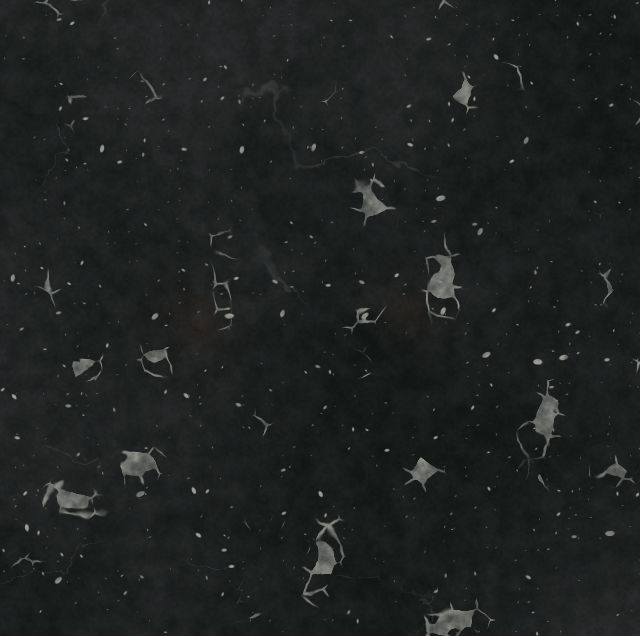
Give the GLSL for this texture, as a Shadertoy shader.

```glsl
// Polished black marble: a cloudy charcoal ground with scattered pale inclusions.
// Cellular-noise borders, widened inside random elongated clusters, give cracks
// and ragged patches; jittered grids add rounded flecks and tiny specks.

const vec3 DARK_STONE = vec3(0.072, 0.088, 0.082);
const vec3 LIGHT_STONE = vec3(0.165, 0.170, 0.174);
const vec3 WARM_STAIN = vec3(0.040, 0.018, 0.010);
const vec3 DULL_CALCITE = vec3(0.30, 0.31, 0.30);
const vec3 PALE_CALCITE = vec3(0.60, 0.61, 0.58);
const float CLUSTER_SCALE = 6.5;   // clusters across the canvas
const float CLUSTER_CHANCE = 0.72;
const float CRACK_SCALE = 27.0;    // crack cells across the canvas
const float CRACK_WIDTH = 0.085;
const float PATCH_WIDTH = 0.75;
const float RAGGEDNESS = 0.026;

vec2 hash2(vec2 p) {
    vec3 q = fract(p.xyx * vec3(0.1031, 0.1030, 0.0973));
    q += dot(q, q.yzx + 33.33);
    return fract((q.xx + q.yz) * q.zy);
}

float noise(vec2 p) {
    vec2 i = floor(p), f = fract(p);
    f = f * f * (3.0 - 2.0 * f);
    float low = mix(hash2(i).x, hash2(i + vec2(1, 0)).x, f.x);
    float high = mix(hash2(i + vec2(0, 1)).x, hash2(i + vec2(1, 1)).x, f.x);
    return mix(low, high, f.y);
}

float fbm(vec2 p) {
    float sum = 0.0, amp = 0.516;
    for (int i = 0; i < 5; i++) {
        sum += amp * noise(p);
        p = mat2(1.6, 1.2, -1.2, 1.6) * p + 17.3;
        amp *= 0.5;
    }
    return sum;
}

mat2 rotation(float a) {
    return mat2(cos(a), sin(a), -sin(a), cos(a));
}

// Gap between the two nearest cell points: zero on the cell borders.
float cellBorder(vec2 p) {
    vec2 id = floor(p), nearest = vec2(9.0);
    for (int y = -1; y <= 1; y++)
    for (int x = -1; x <= 1; x++) {
        vec2 cell = id + vec2(x, y);
        float d = length(cell + hash2(cell + 5.0) - p);
        nearest = d < nearest.x ? vec2(d, nearest.x) : vec2(nearest.x, min(nearest.y, d));
    }
    return nearest.y - nearest.x;
}

// Strength of the nearest elongated cluster, 0 outside to 1 in its heart.
float clusterField(vec2 p) {
    vec2 id = floor(p);
    float field = 0.0;
    for (int y = -1; y <= 1; y++)
    for (int x = -1; x <= 1; x++) {
        vec2 cell = id + vec2(x, y);
        vec2 place = hash2(cell + 11.0), kind = hash2(cell + 47.0), shape = hash2(cell + 83.0);
        vec2 d = rotation(0.9 + 2.6 * (shape.x - 0.5)) * (p - cell - 0.15 - 0.7 * place);
        d /= vec2(mix(0.25, 0.62, shape.y), mix(0.14, 0.27, kind.y));
        float strength = mix(0.45, 1.15, kind.y) * step(kind.x, CLUSTER_CHANCE);
        field = max(field, strength * (1.0 - length(d)));
    }
    return field;
}

// Coverage by rounded flecks; size is a fraction of the grid cell.
float flecks(vec2 p, float scale, float chance, float size, float pixel) {
    p *= scale;
    vec2 id = floor(p);
    vec2 kind = hash2(id + scale), place = 0.3 + 0.4 * hash2(id + scale + 31.0);
    vec2 d = rotation(6.283 * kind.y) * (p - id - place) * vec2(0.8, 1.4);
    float radius = size * mix(0.4, 1.0, kind.y * kind.y);
    float soft = pixel * scale;
    return step(kind.x, chance) * smoothstep(soft, -soft, length(d) - radius);
}

void mainImage(out vec4 fragColor, in vec2 fragCoord) {
    vec2 p = fragCoord / iResolution.y;
    float pixel = 1.0 / iResolution.y;
    vec2 warp = vec2(fbm(p * 16.0), fbm(p * 16.0 + 71.0)) - 0.5;
    vec2 ragged = p + RAGGEDNESS * warp;

    // Cloudy ground with fine grain
    float cloud = fbm(p * 3.2 + 4.0) - 0.5;
    float mottle = fbm(p * 48.0) - 0.5;
    float grain = noise(p * 260.0) - 0.5;
    float tone = 0.47 + 1.1 * cloud + 0.75 * mottle + 0.22 * grain;
    vec3 color = mix(DARK_STONE, LIGHT_STONE, clamp(tone, 0.0, 1.2));

    // Twin faint warm stains
    vec2 stain = vec2(abs(p.x - 0.47) - 0.155, p.y - 0.49) + 0.12 * cloud;
    color += WARM_STAIN * exp(-dot(stain, stain) * 500.0);

    // Ghostly hairlines
    float ridge = abs(noise(p * 5.0 + warp * 0.5 + 23.0) - 0.5);
    float hair = smoothstep(0.008, 0.0, ridge) * smoothstep(0.5, 0.75, noise(p * 9.0));
    color += 0.07 * hair;

    // Cracks swelling into ragged patches
    float field = clusterField(ragged * CLUSTER_SCALE);
    float broken = smoothstep(0.25, 0.6, noise(p * 34.0 + 9.0));
    float width = CRACK_WIDTH * smoothstep(0.08, 0.4, field) * broken
                + PATCH_WIDTH * smoothstep(0.52, 0.95, field);
    float soft = 1.3 * pixel * CRACK_SCALE;
    float border = cellBorder(ragged * CRACK_SCALE);
    float inclusion = smoothstep(soft, -soft, border - width) * smoothstep(0.0, 0.06, width);

    // Loose flecks and specks
    vec2 bent = p + 0.25 * RAGGEDNESS * warp;
    float loose = flecks(bent, 15.0, 0.26, 0.09, pixel);
    loose = max(loose, flecks(bent + 0.37, 31.0, 0.16, 0.10, pixel));
    loose = max(loose, 0.7 * flecks(bent + 0.71, 62.0, 0.13, 0.10, pixel));

    // Mottled calcite over the stone
    float bright = clamp(0.5 + 1.5 * (fbm(p * 75.0 + 3.0) - 0.5) + 0.3 * loose, 0.0, 1.0);
    vec3 calcite = mix(DULL_CALCITE, PALE_CALCITE, bright);
    color = mix(color, calcite, max(0.92 * inclusion, loose));
    fragColor = vec4(color, 1.0);
}
```
